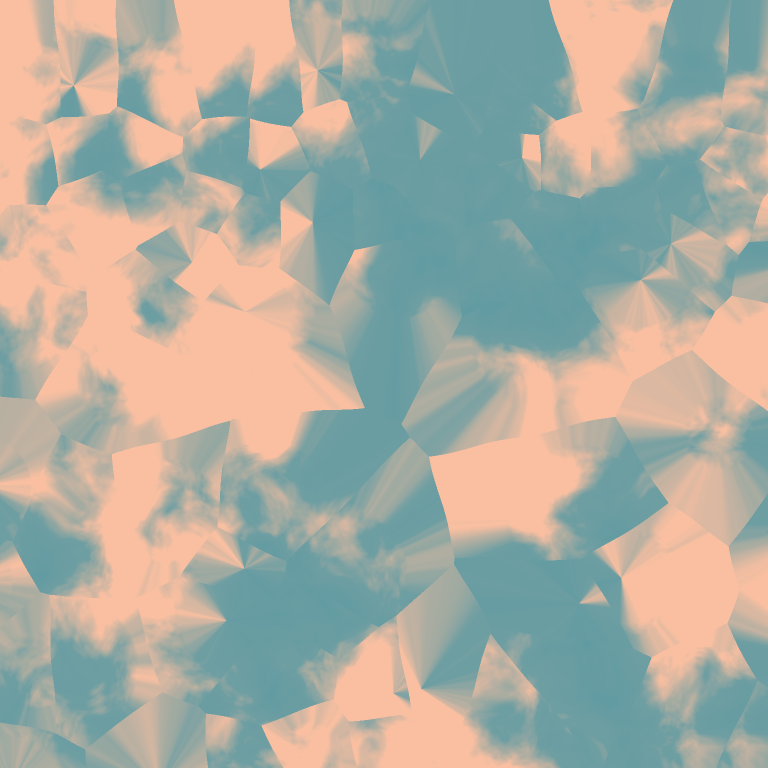
Give the GLSL for this texture, as a WebGL 2 fragment shader.

```glsl
#version 300 es
precision highp float;

uniform vec2 u_resolution;
out vec4 fragColor;

vec2 hash2(vec2 p) {
    vec3 a = fract(p.xyx * vec3(0.1031, 0.1030, 0.0973));
    a += dot(a, a.yzx + 33.33);
    return fract((a.xx + a.yz) * a.zy);
}

float valueNoise(vec2 p) {
    vec2 cell = floor(p), f = fract(p);
    f = f * f * (3.0 - 2.0 * f);
    float low = mix(hash2(cell).x, hash2(cell + vec2(1, 0)).x, f.x);
    float high = mix(hash2(cell + vec2(0, 1)).x, hash2(cell + vec2(1, 1)).x, f.x);
    return mix(low, high, f.y);
}

float clouds(vec2 p) {
    // Curl the wisps before summing octaves
    p += 0.3 * vec2(valueNoise(p * 2.3 + 7.0), valueNoise(p * 2.3 + 31.0));
    float sum = 0.0, amplitude = 0.5;
    for (int i = 0; i < 6; i++) {
        sum += amplitude * valueNoise(p);
        p = mat2(1.6, 1.2, -1.2, 1.6) * p + 17.3;
        amplitude *= 0.55;
    }
    return sum;
}

// Nearest scattered site: position in xy, random pair in zw
vec4 nearestSite(vec2 p) {
    vec2 base = floor(p * 13.0);
    float nearest = 1e3;
    vec4 site = vec4(0.5);
    for (int y = -3; y <= 3; y++) {
        for (int x = -3; x <= 3; x++) {
            vec2 cell = base + vec2(x, y);
            vec2 center = (cell + 0.1 + 0.8 * hash2(cell + 40.0)) / 13.0;
            vec2 traits = hash2(cell + 91.0);
            // Sparse below, dense in the upper band, none along the top
            float density = mix(0.33, 0.95, smoothstep(0.62, 0.75, center.y));
            density *= step(center.y, 0.93);
            float d = distance(p, center);
            if (hash2(cell + 153.0).x < density && d < nearest) {
                nearest = d;
                site = vec4(center, traits);
            }
        }
    }
    return site;
}

vec3 shade(vec2 p) {
    vec4 site = nearestSite(p + 0.0015 * sin(p.yx * 53.0 + vec2(0.0, 2.0)));
    vec2 toPoint = p - site.xy;
    float reach = length(toPoint);

    // Holding the radius inside a ring smears the clouds into radial streaks
    float outer = mix(0.045, 0.12, site.z);
    float inner = 0.06 * step(0.8, site.w);
    float held = clamp(reach, min(inner, outer), outer);
    vec2 source = site.xy + toPoint / max(reach, 1e-5) * held;
    source += 0.1 * (site.wz - 0.5);

    float tone = 0.63 + 4.2 * (clouds(source * 7.5 + 3.0) - 0.54);
    // Keep a faint mottling in the darkest parts
    tone = min(max(tone, 0.09 + 0.08 * tone), 1.0);
    return mix(vec3(0.37, 0.605, 0.635), vec3(0.98, 0.75, 0.63), tone);
}

void main() {
    // Four samples smooth the cell edges
    vec3 color = vec3(0.0);
    for (int i = 0; i < 4; i++) {
        vec2 offset = vec2(i % 2, i / 2) * 0.5 - 0.25;
        color += shade((gl_FragCoord.xy + offset) / u_resolution.y);
    }
    fragColor = vec4(color * 0.25, 1.0);
}
```
